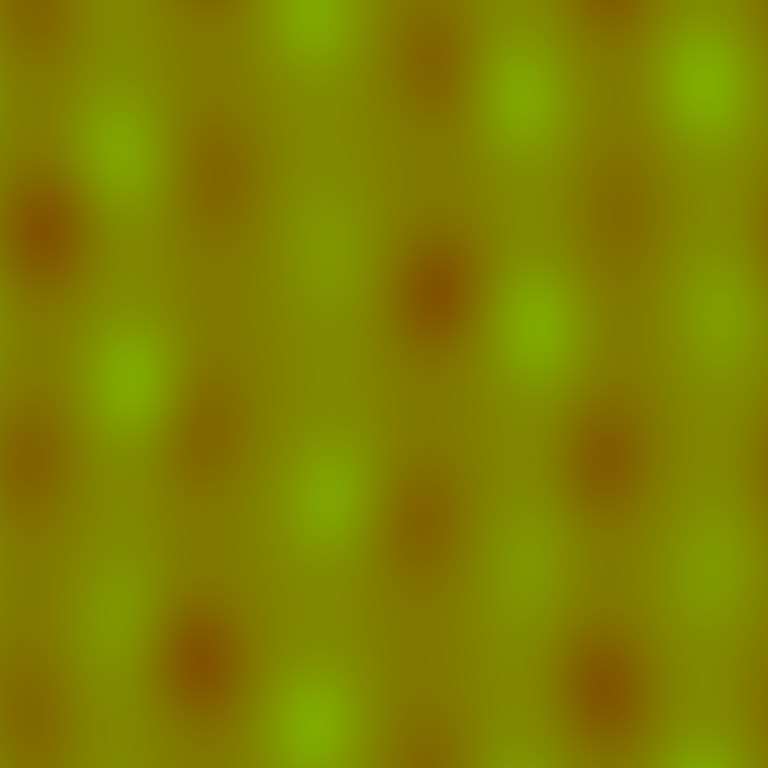
A three.js fragment shader for this pattern:

```glsl
// Soft olive stripes: four green columns alternate with four brown ones,
// each swelling into about three blurred spots along its height.
// Columns are summed Gaussians; layered cosines set spots, strength and sway.
varying vec2 vUv;

const float TAU = 6.2831853;
const float RED = 0.5;
const float GREEN_MID = 0.5;
const float COLUMN_WIDTH = 0.063;   // Gaussian half width
const float SPOT_PERIOD = 0.31;     // height of one repeat
const float SPOT_SHARPNESS = 1.5;
const float STRIPE_GAIN = 0.033;    // column tint between spots
const float SPOT_GAIN = 0.148;
const float SPOT_MEAN = 0.68;       // average strength of the spots
const float SPOT_VARIATION = 0.32;
const float SWAY = 0.013;           // sideways drift of a column

// Per column: centre across, height of one spot, height of greatest strength
const vec4 GREEN_X = vec4(0.160, 0.422, 0.688, 0.928);
const vec4 GREEN_SPOT = vec4(0.50, 0.36, 0.57, 0.58);
const vec4 GREEN_PEAK = vec4(0.60, 0.15, 0.70, 0.90);
const vec4 BROWN_X = vec4(0.045, 0.270, 0.560, 0.795);
const vec4 BROWN_SPOT = vec4(0.39, 0.45, 0.31, 0.41);
const vec4 BROWN_PEAK = vec4(0.68, 0.12, 0.62, 0.20);

// Distance across, wrapped so that columns continue over the edges
float wrappedOffset(float d) {
  return d - floor(d + 0.5);
}

// Strength of a column's spots at height y
float spotColumn(float y, float spotY, float peakY) {
  float wave = 0.5 + 0.5 * cos(TAU * (y - spotY) / SPOT_PERIOD);
  float strength = SPOT_MEAN + SPOT_VARIATION * cos(TAU * (y - peakY));
  return STRIPE_GAIN + SPOT_GAIN * strength * pow(max(wave, 0.0), SPOT_SHARPNESS);
}

// Sum of four blurred columns
float columnSet(vec2 p, vec4 centres, vec4 spots, vec4 peaks, float sway) {
  float sum = 0.0;
  for (int i = 0; i < 4; i++) {
    float d = wrappedOffset(p.x - centres[i] - sway) / COLUMN_WIDTH;
    sum += exp(-d * d) * spotColumn(p.y, spots[i], peaks[i]);
  }
  return sum;
}

void main() {
  float greenSway = -SWAY * cos(TAU * vUv.y);
  float brownSway = -SWAY * sin(TAU * vUv.y);
  float light = columnSet(vUv, GREEN_X, GREEN_SPOT, GREEN_PEAK, greenSway);
  float dark = columnSet(vUv, BROWN_X, BROWN_SPOT, BROWN_PEAK, brownSway);
  gl_FragColor = vec4(RED, GREEN_MID + light - dark, 0.0, 1.0);
}
```
